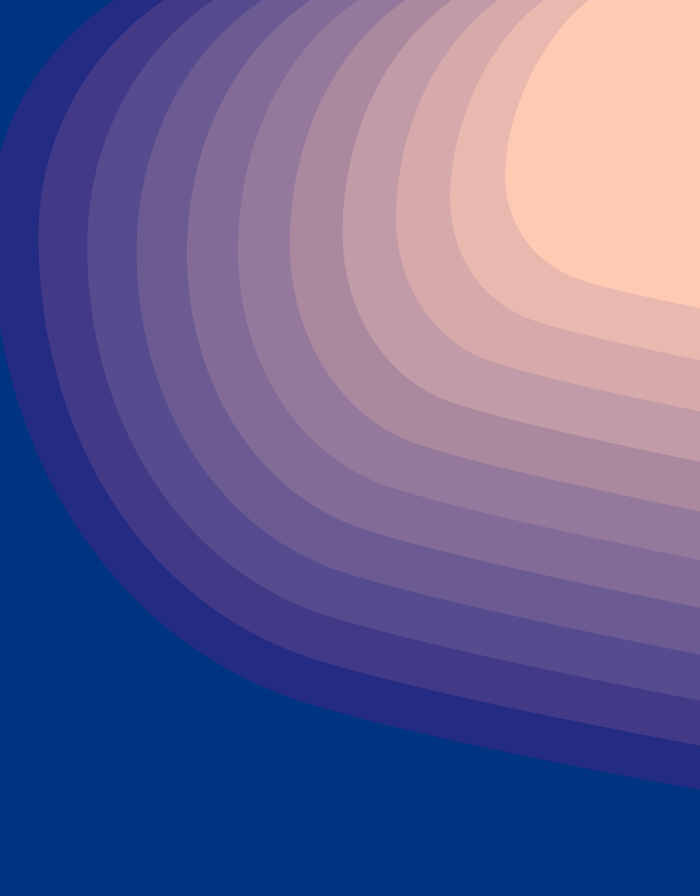
Reproduce this background procedurally as a WebGL 2 fragment shader.

```glsl
#version 300 es
precision highp float;
// Nested rounded bands stepping from deep blue to a warm peach glow at the upper right.

uniform vec2 u_resolution;
out vec4 fragColor;

const vec2 GRID = vec2(600.0, 768.0);   // design units across the canvas, y down
const int BANDS = 11;
const int SOLVE_STEPS = 16;
const vec3 BACKDROP = vec3(0.0, 0.204, 0.502);

// Band fills, outermost first
const vec3 FILL[BANDS] = vec3[BANDS](
    vec3(0.143, 0.167, 0.512), vec3(0.259, 0.227, 0.530), vec3(0.337, 0.296, 0.558),
    vec3(0.418, 0.357, 0.572), vec3(0.512, 0.420, 0.594), vec3(0.584, 0.476, 0.612),
    vec3(0.667, 0.537, 0.622), vec3(0.755, 0.606, 0.653), vec3(0.839, 0.663, 0.665),
    vec3(0.912, 0.725, 0.687), vec3(1.0, 0.792, 0.706));

// Outline handles: top, 2 handles, left side, 2 handles, knee, bend, right end
const int HANDLES = 9;
const vec2 OUTER[HANDLES] = vec2[HANDLES](
    vec2(98, 0), vec2(40, 38), vec2(-8, 105), vec2(-8, 190), vec2(-8, 378),
    vec2(90, 552), vec2(270, 605), vec2(380, 637), vec2(600, 677));
const vec2 MIDDLE[HANDLES] = vec2[HANDLES](
    vec2(307, 0), vec2(228, 55), vec2(204, 145), vec2(204, 215), vec2(204, 305),
    vec2(252, 390), vec2(333, 417), vec2(399, 439), vec2(600, 480));
const vec2 INNER[HANDLES] = vec2[HANDLES](
    vec2(505, 0), vec2(462, 33), vec2(433, 100), vec2(433, 150), vec2(433, 190),
    vec2(455, 222), vec2(490, 237), vec2(512, 246.5), vec2(600, 264));

// Quadratic blend of one handle from the outer to the inner outline
vec2 handle(int i, float s) {
    return OUTER[i] * (2.0 * (s - 0.5) * (s - 1.0))
         + MIDDLE[i] * (4.0 * s * (1.0 - s))
         + INNER[i] * (2.0 * s * (s - 0.5));
}

vec2 cubic(vec2 a, vec2 b, vec2 c, vec2 d, float t) {
    float u = 1.0 - t;
    return u * u * u * a + 3.0 * u * u * t * b + 3.0 * u * t * t * c + t * t * t * d;
}

vec2 cubicSlope(vec2 a, vec2 b, vec2 c, vec2 d, float t) {
    float u = 1.0 - t;
    return u * u * (b - a) + 2.0 * u * t * (c - b) + t * t * (d - c);
}

// Approximate signed distance to a curve that always descends; positive on its right
float curveDistance(vec2 p, vec2 a, vec2 b, vec2 c, vec2 d) {
    float low = 0.0, high = 1.0;
    for (int i = 0; i < SOLVE_STEPS; i++) {
        float t = 0.5 * (low + high);
        if (cubic(a, b, c, d, t).y < p.y) low = t; else high = t;
    }
    float t = 0.5 * (low + high);
    vec2 tangent = normalize(cubicSlope(a, b, c, d, t));
    return dot(p - cubic(a, b, c, d, t), vec2(tangent.y, -tangent.x));
}

// Pick the outline section at the height of p
float bandDistance(vec2 p, float s) {
    vec2 side = handle(3, s);
    vec2 knee = handle(6, s);
    if (p.y < side.y)
        return curveDistance(p, handle(0, s), handle(1, s), handle(2, s), side);
    if (p.y < knee.y)
        return curveDistance(p, side, handle(4, s), handle(5, s), knee);
    vec2 bend = handle(7, s);
    vec2 end = handle(8, s);
    return curveDistance(p, knee, mix(knee, bend, 2.0 / 3.0), mix(end, bend, 2.0 / 3.0), end);
}

void main() {
    vec2 uv = gl_FragCoord.xy / u_resolution;
    vec2 p = vec2(uv.x, 1.0 - uv.y) * GRID;
    float pixel = GRID.y / u_resolution.y;

    // Stack the bands from the outside in
    vec3 color = BACKDROP;
    for (int i = 0; i < BANDS; i++) {
        float s = float(i) / float(BANDS - 1);
        float coverage = clamp(bandDistance(p, s) / pixel + 0.5, 0.0, 1.0);
        color = mix(color, FILL[i], coverage);
    }
    fragColor = vec4(color, 1.0);
}
```
